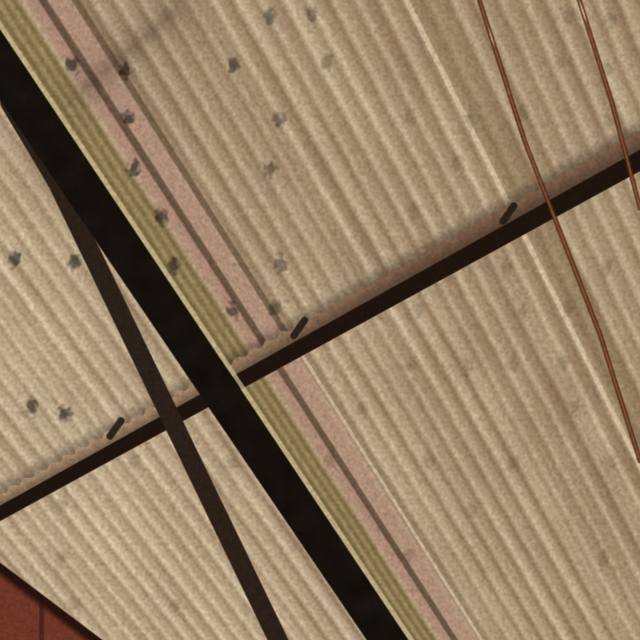
This texture is drawn by a Shadertoy shader. Its source:

```glsl
// Underside of a corrugated roof with a dark beam, a purlin, a brace and hanging wires.

vec2 hash2(vec2 c) {
    vec3 q = fract(c.xyx * vec3(0.1031, 0.103, 0.0973));
    q += dot(q, q.yzx + 33.33);
    return fract((q.xx + q.yz) * q.zy);
}

float gradientNoise(vec2 p) {
    vec2 i = floor(p), f = p - i, w = f * f * (3.0 - 2.0 * f);
    vec2 e = vec2(0, 1);
    float a = dot(hash2(i) * 2.0 - 1.0, f);
    float b = dot(hash2(i + e.yx) * 2.0 - 1.0, f - e.yx);
    float c = dot(hash2(i + e.xy) * 2.0 - 1.0, f - e.xy);
    float d = dot(hash2(i + 1.0) * 2.0 - 1.0, f - 1.0);
    return mix(mix(a, b, w.x), mix(c, d, w.x), w.y);
}

// Signed distance to a line, positive on the left of a to b
float side(vec2 p, vec2 a, vec2 b) {
    vec2 d = normalize(b - a);
    return dot(p - a, vec2(-d.y, d.x));
}

float segment(vec2 p, vec2 a, vec2 b) {
    vec2 d = b - a;
    return length(p - a - d * clamp(dot(p - a, d) / dot(d, d), 0.0, 1.0));
}

float cover(float d) {
    float soft = max(0.0018, 0.8 / iResolution.y);
    return 1.0 - smoothstep(-soft, soft, d);
}

// Soft stripe of given centre and half width
float stripe(float x, float centre, float halfWidth) {
    return 1.0 - smoothstep(halfWidth * 0.5, halfWidth * 1.3, abs(x - centre));
}

vec3 roofSheet(vec2 p, float rib, float abovePurlin) {
    float wobble = gradientNoise(p * 9.0);
    float phase = rib / 0.0375 + 0.08 * wobble;
    float wave = 0.5 + 0.5 * cos(6.2832 * phase);
    float fine = 0.5 + 0.5 * cos(6.2832 * (phase * 2.0 + 0.3));
    float tone = 0.22 + 0.42 * wave * wave + 0.2 * fine;
    tone += 0.45 * gradientNoise(vec2(rib * 38.0, p.y * 1.5)) + 0.18 * wobble;
    tone += 0.22 * smoothstep(0.0, -0.25, rib);
    vec3 col = mix(vec3(0.53, 0.43, 0.325), vec3(0.79, 0.71, 0.59), clamp(tone, -0.25, 1.2));

    // Olive and pink strips beside the beam
    col = mix(col, vec3(0.5, 0.43, 0.27) + 0.12 * (fine - 0.4), 0.8 * stripe(rib, 0.003, 0.032));
    col = mix(col, vec3(0.67, 0.53, 0.46), 0.8 * stripe(rib, 0.05, 0.016));
    col = mix(col, vec3(0.68, 0.55, 0.47), 0.85 * stripe(rib, 0.093, 0.022));
    col = mix(col, vec3(0.32, 0.24, 0.18), 0.75 * stripe(rib, 0.067, 0.008));
    col = mix(col, vec3(0.36, 0.28, 0.21), 0.65 * stripe(rib, 0.118, 0.007) * abovePurlin);
    col = mix(col, vec3(0.82, 0.75, 0.64), 0.7 * stripe(rib, 0.123, 0.004) * (1.0 - abovePurlin));

    // Overlap of two sheets
    col = mix(col, vec3(0.5, 0.41, 0.29), 0.5 * stripe(rib, 0.67, 0.03));
    col = mix(col, vec3(0.83, 0.76, 0.62), 0.7 * stripe(rib, 0.635, 0.005));

    // Dirty seam and scattered stains
    float seam = segment(p, vec2(0.13, 0.86), vec2(0.27, 0.98));
    col *= 1.0 - 0.22 * exp(-seam * 55.0);
    vec2 cell = floor(p * 13.0), rnd = hash2(cell + 7.0);
    float spot = length((fract(p * 13.0) - 0.25 - 0.5 * rnd) * vec2(1.0, 0.75));
    spot += 0.12 * gradientNoise(p * 120.0);
    float dirty = step(0.6, rnd.y) * mix(0.12, 0.5, smoothstep(0.65, 0.25, p.x) * abovePurlin);
    return col * (1.0 - dirty * (1.0 - smoothstep(0.05, 0.17, spot)));
}

void mainImage(out vec4 fragColor, in vec2 fragCoord) {
    vec2 p = fragCoord / iResolution.xy;

    // Ribs fan out from a far vanishing point; rib is their place on the top edge
    float rib = 2.625 - 3.975 * (2.625 - p.x) / (p.y + 2.975);
    float purlin = side(p, vec2(0.0, 0.186), vec2(1.0, 0.733));
    vec3 col = roofSheet(p, rib, step(0.0, purlin));

    // Purlin: cast shadow, brown flange, dark web
    float web = mix(0.021, 0.029, p.x);
    float lip = web + mix(0.016, 0.027, p.x) + 0.003 * cos(6.2832 * rib / 0.0375);
    col *= 1.0 - 0.28 * smoothstep(0.022, 0.0, abs(purlin - lip));
    vec3 flange = mix(vec3(0.56, 0.46, 0.36), vec3(0.41, 0.31, 0.24), smoothstep(0.2, 0.7, p.x));
    flange *= 0.85 + 0.3 * smoothstep(web, lip, purlin);
    col = mix(col, flange, cover(max(purlin - lip, -purlin)));
    col = mix(col, vec3(0.12, 0.075, 0.05), cover(max(purlin - web, -purlin)));

    // Clips along the purlin
    for (int i = 0; i < 3; i++) {
        float x = 0.18 + float(i) * (0.267 + 0.02 * float(i));
        vec2 clip = vec2(x, 0.234 + 0.547 * x);
        float d = segment(p, clip - vec2(0.008, 0.014), clip + vec2(0.009, 0.01));
        col = mix(col, vec3(0.13, 0.1, 0.08), 0.9 * cover(d - 0.0055));
    }

    // Red wall in the lower left corner
    float wall = side(p, vec2(0.0, 0.121), vec2(0.16, 0.0));
    vec3 brick = vec3(0.43, 0.21, 0.15) * (1.0 - 0.35 * stripe(p.x, 0.065, 0.004));
    brick = mix(brick, vec3(0.15, 0.07, 0.05), smoothstep(-0.022, -0.008, wall));
    col = mix(col, brick, cover(wall));

    // Slanting brace, then the main beam with its lit rim
    float brace = segment(p, vec2(0.015, 0.84), vec2(0.09, 0.714));
    brace = min(brace, segment(p, vec2(0.09, 0.714), vec2(0.444, -0.02)));
    col = mix(col, vec3(0.17, 0.125, 0.095), cover(brace - 0.0148));
    float beamTop = side(p, vec2(0.0, 0.954), vec2(0.638, 0.0));
    float beamBase = side(p, vec2(0.0, 0.844), vec2(0.573, 0.0));
    col = mix(col, vec3(0.76, 0.71, 0.53), 0.75 * stripe(beamTop, 0.004, 0.004));
    vec3 steel = vec3(0.085, 0.065, 0.05) + 0.03 * gradientNoise(p * 30.0);
    col = mix(col, steel, cover(max(beamTop, -beamBase)));

    // Rusty wires with glints
    float wire = segment(p, vec2(0.749, 1.0), vec2(0.82, 0.779));
    wire = min(wire, segment(p, vec2(0.82, 0.779), vec2(0.937, 0.479)));
    wire = min(wire, segment(p, vec2(0.937, 0.479), vec2(1.0, 0.28)));
    wire = min(wire, segment(p, vec2(0.905, 1.0), vec2(0.957, 0.837)));
    wire = min(wire, segment(p, vec2(0.957, 0.837), vec2(1.0, 0.675)));
    float glint = smoothstep(0.1, 0.4, gradientNoise(p * 24.0));
    col = mix(col, vec3(0.27, 0.15, 0.09), 0.85 * cover(wire - 0.0038));
    col = mix(col, mix(vec3(0.5, 0.31, 0.19), vec3(0.85, 0.7, 0.54), glint), cover(wire - 0.0014));

    // Film grain
    float grain = gradientNoise(p * 190.0) + 0.6 * gradientNoise(p * 95.0);
    col *= 1.0 + 0.16 * grain;
    fragColor = vec4(clamp(col, 0.0, 1.0), 1.0);
}
```
